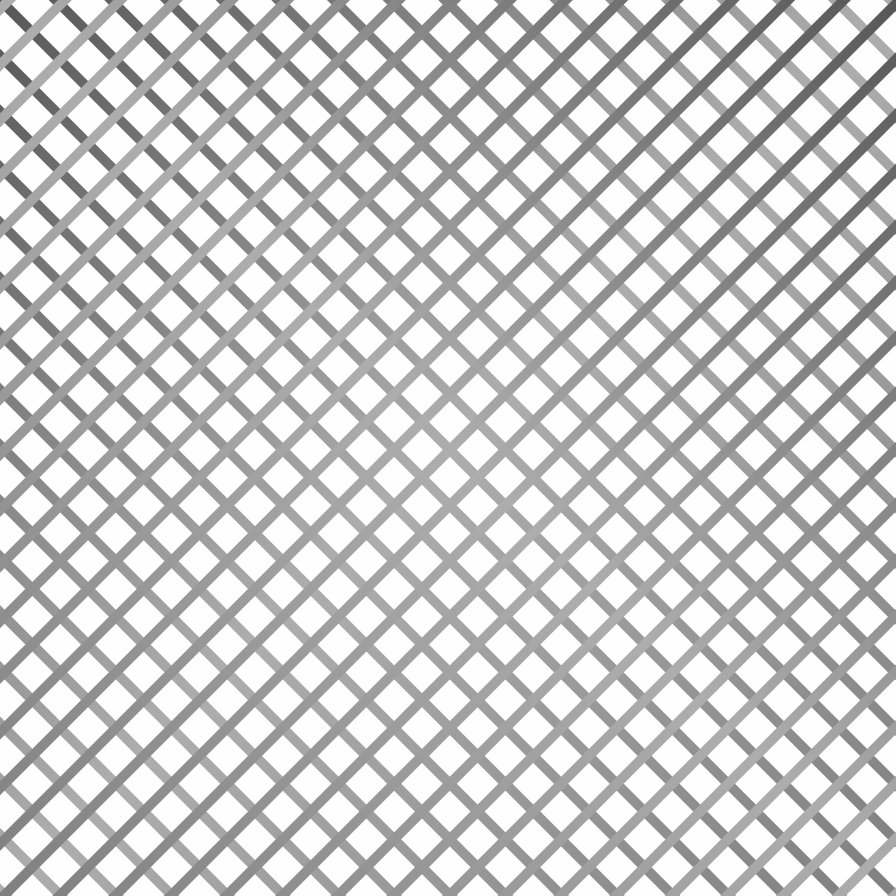
Give the GLSL for this pattern, as a Shadertoy shader.

```glsl
const float REPEATS = 16.1;              // crossings across and down
const float BAR_RATIO = 0.252;           // bar width over bar spacing
const vec2 BAR_OFFSET = vec2(0.004, 0.0); // shift of rising and falling bars
const float PEAK_GREY = 0.68;            // shade at the middle of a bar
const float DARK_GREY = 0.34;            // shade at the upper end
const float MID_GREY = 0.50;             // shade at the lower end
const vec3 PAPER = vec3(0.995);

// Coverage of parallel bars; across is the distance at right angles to them.
float barMask(float across, float pixel) {
    float spacing = inversesqrt(2.0) / REPEATS;
    float toAxis = abs(fract(across / spacing + 0.5) - 0.5) * spacing;
    float edge = toAxis - 0.5 * BAR_RATIO * spacing;
    return clamp(0.5 - edge / pixel, 0.0, 1.0);
}

// Grey along a bar: from -1 at the lower end to 1 at the upper end.
vec3 barShade(float along) {
    float endGrey = along > 0.0 ? DARK_GREY : MID_GREY;
    return vec3(mix(PEAK_GREY, endGrey, min(abs(along), 1.0)));
}

void mainImage(out vec4 fragColor, in vec2 fragCoord) {
    float side = min(iResolution.x, iResolution.y);
    vec2 p = (fragCoord - 0.5 * iResolution.xy) / side;
    float pixel = 1.0 / side;

    // Diagonal coordinates
    float rise = p.x + p.y;
    float fall = p.x - p.y;

    // Falling bars lie beneath the rising ones
    float falling = barMask((rise - BAR_OFFSET.y) * inversesqrt(2.0), pixel);
    float rising = barMask((fall - BAR_OFFSET.x) * inversesqrt(2.0), pixel);
    vec3 color = mix(PAPER, barShade(-fall), falling);
    color = mix(color, barShade(rise), rising);

    fragColor = vec4(color, 1.0);
}
```
